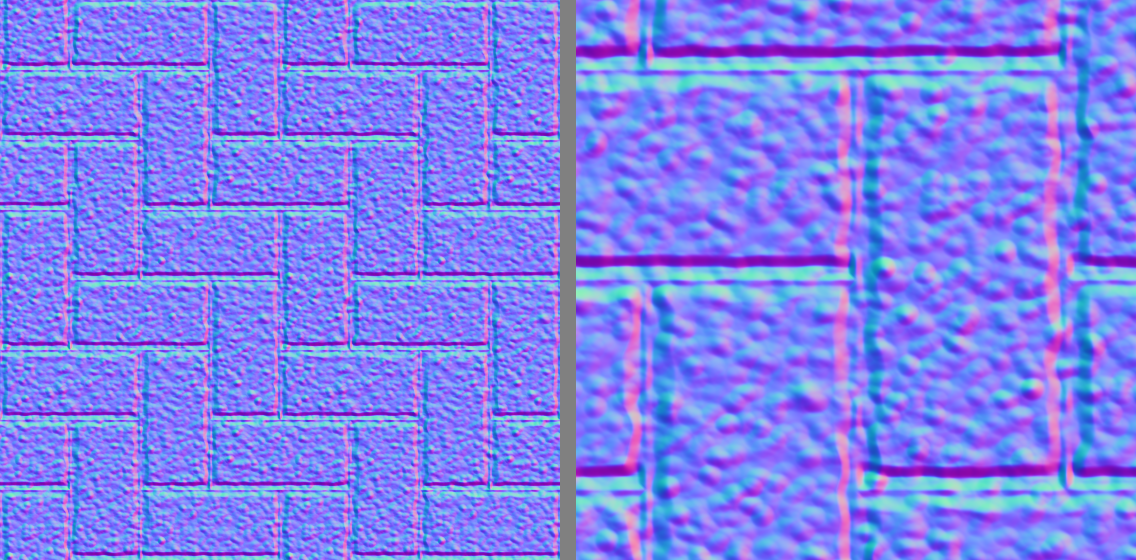
Left: the whole. Right: its middle third, enlarged.
Give the GLSL for this texture map, as a WebGL 1 fragment shader.

```glsl
precision highp float;
// Tangent-space normal map of rough herringbone paving with mortar joints.

uniform vec2 u_resolution;

#define BRICKS 8.0        // brick widths across the canvas
#define PERIOD 4.0        // brick widths per pattern repeat
#define JOINT_DEPTH 0.1   // in brick widths, as are all heights
#define MORTAR_LEVEL 0.45 // share of the joint depth filled by mortar
#define RIDGE 0.2         // raised seam along the middle of the joints
#define EDGE_WEAR 0.04    // wander of the brick edges
#define COARSE 0.022      // height of broad surface bumps
#define FINE 0.018        // height of fine surface bumps
#define GRIT 0.034        // height of scattered grains
#define STEP 0.008        // sampling distance for slopes

vec3 hash3(vec2 id) {
  vec3 k = vec3(dot(id, vec2(127.1, 311.7)),
                dot(id, vec2(269.5, 183.3)),
                dot(id, vec2(419.2, 371.9)));
  return fract(sin(k) * 43758.55);
}

// Cellular noise: one soft mound per cell; mounds weaker than cut vanish.
float mounds(vec2 p, vec2 freq, float period, float radius, float cut) {
  vec2 q = p * freq;
  vec2 cell = floor(q);
  float sum = 0.0;
  for (int j = -1; j <= 1; j++) {
    for (int i = -1; i <= 1; i++) {
      vec2 id = cell + vec2(float(i), float(j));
      vec3 rnd = hash3(mod(id, freq * period));
      vec2 d = (q - id - rnd.xy) / radius;
      float k = max(1.0 - dot(d, d), 0.0);
      sum += k * k * max(rnd.z - cut, 0.0) / (1.0 - cut);
    }
  }
  return sum;
}

// Distances to the left, right, bottom and top sides of the brick at p.
vec4 brickSides(vec2 p) {
  vec2 cell = floor(p);
  vec2 f = p - cell;
  vec4 sides = vec4(f.x, 1.0 - f.x, f.y, 1.0 - f.y);
  float kind = mod(cell.x + BRICKS - 1.0 - cell.y, 4.0);
  if (kind < 0.5) sides.w += 1.0;       // lower half of an upright brick
  else if (kind < 1.5) sides.y += 1.0;  // left half of a lying brick
  else if (kind < 2.5) sides.x += 1.0;  // right half of a lying brick
  else sides.z += 1.0;                  // upper half of an upright brick
  return sides;
}

float height(vec2 p) {
  vec4 s = brickSides(p);
  float lumps = mounds(p, vec2(8.0), BRICKS, 1.0, 0.0);

  // Mortar: sloping up from a trench under each brick, with a lumpy seam
  float trench = clamp(s.z / 0.065, 0.0, 1.0) * (1.0 - smoothstep(0.08, 0.14, s.z));
  trench *= smoothstep(0.0, 0.04, min(s.x, s.y));
  float nearest = min(min(s.x, s.y), min(s.z, s.w));
  float seam = lumps * (1.0 - smoothstep(0.0, 0.035, nearest));
  float mortar = MORTAR_LEVEL * (1.0 - trench) + RIDGE * seam;

  // Brick body: steep lower edge, softer other edges; wear spans the canvas
  vec4 e = s + EDGE_WEAR * (lumps - 0.52) * vec4(1.0, 1.0, 0.3, 0.8);
  float body = smoothstep(0.04, 0.125, e.x) * smoothstep(0.02, 0.095, e.y)
             * smoothstep(0.058, 0.12, e.z) * smoothstep(0.015, 0.105, e.w);

  // Surface: relief repeats with the pattern
  float relief = COARSE * mounds(p, vec2(8.0, 11.0), PERIOD, 1.0, 0.0)
               + FINE * mounds(p + 0.37, vec2(15.0, 19.0), PERIOD, 1.0, 0.0)
               + GRIT * mounds(p + 0.71, vec2(7.0), PERIOD, 0.42, 0.55);
  return JOINT_DEPTH * mix(mortar, 1.0, body) + relief;
}

void main() {
  vec2 p = gl_FragCoord.xy / u_resolution * BRICKS;
  vec2 e = vec2(STEP, 0.0);
  vec2 slope = vec2(height(p + e.xy) - height(p - e.xy),
                    height(p + e.yx) - height(p - e.yx)) / (2.0 * STEP);
  vec3 normal = normalize(vec3(-slope, 1.0));
  gl_FragColor = vec4(normal * 0.5 + 0.5, 1.0);
}
```
